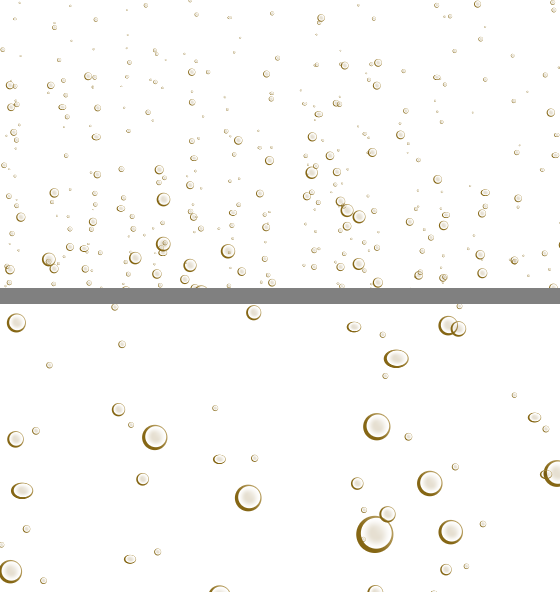
Top, the full canvas; bottom, a detail of the centre.
Give the GLSL for this pattern, as a WebGL 1 fragment shader.

```glsl
precision highp float;
// Golden champagne bubbles rising in loose streams on white.

uniform vec2 u_resolution;

// Lengths are fractions of the canvas height.
const float STREAM_WIDTH = 0.125;
const float STREAM_WANDER = 0.5;
const float STREAM_SPREAD = 0.4;

// Size classes: row height, smallest radius, largest radius, seed
const vec4 TINY   = vec4(0.050, 0.0028, 0.0048, 11.0);
const vec4 SMALL  = vec4(0.075, 0.0065, 0.0100, 23.0);
const vec4 MEDIUM = vec4(0.110, 0.0118, 0.0165, 37.0);
const vec4 LARGE  = vec4(0.200, 0.0190, 0.0250, 53.0);

// Chance of a bubble per cell at the bottom and at the top
const vec2 TINY_CHANCE   = vec2(0.72, 0.28);
const vec2 SMALL_CHANCE  = vec2(0.82, 0.46);
const vec2 MEDIUM_CHANCE = vec2(1.00, 0.05);
const vec2 LARGE_CHANCE  = vec2(0.50, -0.45);

const float RIGHT_THINNING = 0.25;
const float OVAL_SHARE = 0.08;
const float OVAL_SQUASH = 1.35;

const vec3 BACKGROUND = vec3(1.0);
const vec3 RIM_DARK = vec3(0.52, 0.40, 0.08);
const vec3 RIM_LIGHT = vec3(0.71, 0.61, 0.36);
const vec3 CORE_TINT = vec3(0.90, 0.875, 0.82);
const vec2 LIGHT_DIR = vec2(0.78, 0.62);
const float HOLLOW_RADIUS = 0.83;
const float HOLLOW_SHIFT = 0.10;

float hash(vec2 p) {
  return fract(sin(dot(p, vec2(127.1, 311.7))) * 43758.5453);
}

// Antialiased coverage of a disc
float disc(vec2 offset, float radius, float pixel) {
  return clamp((radius - length(offset)) / pixel + 0.5, 0.0, 1.0);
}

// Translucent ball: tinted core, pale halo and a rim thicker away from light
vec3 drawBubble(vec3 color, vec2 offset, float radius, float pixel) {
  float body = disc(offset, radius, pixel);
  vec2 hollowOffset = offset - LIGHT_DIR * HOLLOW_SHIFT * radius;
  float hollow = disc(hollowOffset, HOLLOW_RADIUS * radius, pixel);
  vec2 ball = offset / radius;
  float facing = dot(ball, LIGHT_DIR);

  float core = 1.0 - smoothstep(0.25, 0.85, length(ball - 0.12 * LIGHT_DIR));
  core *= 1.0 - 0.5 * smoothstep(0.0, 0.7, facing);
  color *= mix(vec3(1.0), CORE_TINT, core * body);

  vec3 rim = mix(RIM_DARK, RIM_LIGHT, smoothstep(-0.6, 0.9, facing));
  return mix(color, rim, body * (1.0 - hollow));
}

// One size class: jittered cells, gathered towards wandering streams
vec3 drawLayer(vec3 color, vec2 pos, float pixel, vec4 size, vec2 chance) {
  vec2 cellSize = vec2(STREAM_WIDTH, size.x);
  vec2 home = floor(pos / cellSize);
  float aspect = u_resolution.x / u_resolution.y;

  for (int j = -1; j <= 1; j++) {
    for (int i = -1; i <= 1; i++) {
      vec2 cell = home + vec2(float(i), float(j));
      vec2 key = cell + size.w;
      float stream = STREAM_WANDER * (hash(vec2(cell.x, 7.3)) - 0.5);
      float side = hash(key + 1.7) + hash(key + 5.1) - 1.0;
      vec2 center = cell + vec2(0.5 + stream + STREAM_SPREAD * side,
                                hash(key + 9.4));
      center *= cellSize;

      float height = clamp(center.y, 0.0, 1.0);
      float density = mix(chance.x, chance.y, height);
      density *= 1.0 - RIGHT_THINNING * clamp(center.x / aspect, 0.0, 1.0);

      if (hash(key + 13.9) < density) {
        float radius = mix(size.y, size.z, hash(key + 17.2));
        radius *= mix(1.08, 0.85, height);
        vec2 offset = pos - center;
        if (hash(key + 21.6) < OVAL_SHARE) offset.y *= OVAL_SQUASH;
        color = drawBubble(color, offset, radius, pixel);
      }
    }
  }
  return color;
}

void main() {
  vec2 pos = gl_FragCoord.xy / u_resolution.y;
  float pixel = 1.0 / u_resolution.y;

  vec3 color = BACKGROUND;
  color = drawLayer(color, pos, pixel, LARGE, LARGE_CHANCE);
  color = drawLayer(color, pos, pixel, MEDIUM, MEDIUM_CHANCE);
  color = drawLayer(color, pos, pixel, SMALL, SMALL_CHANCE);
  color = drawLayer(color, pos, pixel, TINY, TINY_CHANCE);
  gl_FragColor = vec4(color, 1.0);
}
```
